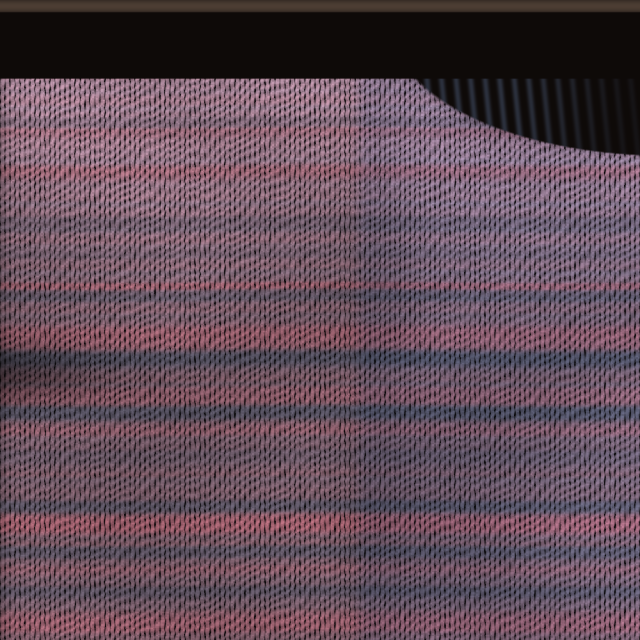
This texture is drawn by a Shadertoy shader. Its source:

```glsl
// Ribbed woven cloth with red and blue stripes under a dark rail and a ribbed curved shadow.

const float COLUMNS = 128.0;      // vertical threads across the canvas
const float STITCHES = 66.0;      // stitches down each thread
const float TWILL_STEP = 0.40;    // rise of the diagonal from thread to thread
const float STITCH_SLANT = 0.40;  // slant of a stitch within its thread
const float GAP_DEPTH = 0.86;     // darkness of the broken gaps between threads
const float GRAIN_CELLS = 360.0;
const float GRAIN = 0.20;
const float RIBS = 44.0;          // rib spacing inside the curved shadow
const float RAIL_BOTTOM = 0.877;
const float RAIL_TOP = 0.981;
const float SEAM_X = 0.566;
const vec2 ARC_CENTER = vec2(1.042, 0.961);
const vec2 ARC_RADIUS = vec2(0.430, 0.204);

const vec3 CLOTH_LIGHT = vec3(0.57, 0.46, 0.53);
const vec3 CLOTH_DEEP = vec3(0.415, 0.33, 0.38);
const vec3 RED_YARN = vec3(0.56, 0.335, 0.385);
const vec3 BLUE_YARN = vec3(0.27, 0.28, 0.34);
const vec3 RAIL = vec3(0.055, 0.038, 0.032);
const vec3 TRIM = vec3(0.26, 0.21, 0.175);
const vec3 RIB_BLUE = vec3(0.17, 0.19, 0.24);

// Stripes: height, half width, strength
const vec3 RED_STRIPES[9] = vec3[9](
    vec3(0.792, 0.008, 0.45), vec3(0.730, 0.012, 0.50), vec3(0.553, 0.006, 0.65),
    vec3(0.473, 0.020, 0.65), vec3(0.382, 0.014, 0.50), vec3(0.327, 0.010, 0.40),
    vec3(0.180, 0.015, 0.85), vec3(0.108, 0.010, 0.35), vec3(0.026, 0.016, 0.70));
const vec3 BLUE_STRIPES[10] = vec3[10](
    vec3(0.809, 0.008, 0.30), vec3(0.651, 0.013, 0.35), vec3(0.603, 0.008, 0.25),
    vec3(0.538, 0.009, 0.50), vec3(0.440, 0.013, 0.85), vec3(0.355, 0.012, 0.80),
    vec3(0.290, 0.015, 0.30), vec3(0.210, 0.010, 0.65), vec3(0.137, 0.010, 0.60),
    vec3(0.076, 0.011, 0.60));

float hash(vec2 p) {
    p = fract(p * vec2(0.1031, 0.1173));
    p += dot(p, p.yx + 33.33);
    return fract((p.x + p.y) * p.x * 47.3);
}

float stripe(float y, vec3 s) {
    float d = abs(y - s.x) / s.y;
    return s.z * (1.0 - smoothstep(0.4, 1.45, d));
}

// Dyed yarn colour before the weave relief
vec3 yarnColor(vec2 uv) {
    vec3 color = mix(CLOTH_DEEP, CLOTH_LIGHT, smoothstep(0.40, 0.90, uv.y));
    float y = uv.y + 0.0012 * sin(uv.x * 9.0);
    float fine = sin(y * 173.0) + 0.7 * sin(y * 291.0 + 1.3) + 0.5 * sin(y * 467.0);
    color += fine * vec3(0.010, -0.002, -0.004);
    for (int i = 0; i < 9; i++) color = mix(color, RED_YARN, stripe(y, RED_STRIPES[i]));
    for (int i = 0; i < 10; i++) color = mix(color, BLUE_YARN, stripe(y, BLUE_STRIPES[i]));

    // Cooler cloth past the seam, and soft worn shading
    float seam = smoothstep(SEAM_X - 0.02, SEAM_X + 0.01, uv.x);
    color *= mix(vec3(1.02, 0.99, 0.98), vec3(0.95, 0.99, 1.03), seam);
    color *= 1.0 - 0.10 * exp(-pow((uv.x - SEAM_X - 0.02) / 0.06, 2.0));
    vec2 smudge = (uv - vec2(0.0, 0.415)) / vec2(0.17, 0.045);
    color *= 1.0 - 0.40 * exp(-dot(smudge, smudge));
    color *= 1.0 + 0.08 * smoothstep(0.70, 1.0, uv.x);
    return color * (1.0 + 0.04 * sin(uv.x * 13.0 + 2.0 * sin(uv.y * 8.0)));
}

// Brightness of vertical threads whose gaps break into staggered dashes
float weave(vec2 uv) {
    float x = uv.x * COLUMNS;
    float column = floor(x);
    float across = fract(x) - 0.5;
    float along = uv.y * STITCHES - column * TWILL_STEP - across * STITCH_SLANT;
    along += 0.40 * (hash(vec2(column, 7.0)) - 0.5);
    along += 0.30 * sin(uv.y * 39.0 + uv.x * 53.0) + 0.20 * sin(uv.y * 83.0 - uv.x * 71.0);
    float variation = hash(vec2(column, floor(along)) + 11.0);
    float bump = 0.5 - 0.5 * cos(6.28318 * along);
    float gap = 1.0 - smoothstep(0.0, 0.34, 0.5 - abs(across));
    float dash = mix(0.30, 1.0, 1.0 - bump) * mix(0.65, 1.25, variation);
    float grain = hash(floor(uv * GRAIN_CELLS) + 3.0) - 0.5;
    return 1.14 - GAP_DEPTH * gap * dash + 0.22 * (bump - 0.5) + GRAIN * grain;
}

// Dark ribbed area, with ribs fading towards the right
vec3 ribColor(vec2 uv) {
    float lean = uv.x - 0.10 * (RAIL_BOTTOM - uv.y);
    float ridge = pow(0.5 + 0.5 * cos(6.28318 * (lean * RIBS - 0.35)), 2.0);
    float fade = 1.0 - 0.75 * smoothstep(0.78, 1.0, uv.x);
    return mix(RAIL, RIB_BLUE, ridge * fade);
}

void mainImage(out vec4 fragColor, in vec2 fragCoord) {
    vec2 uv = fragCoord / iResolution.xy;
    float edge = 1.0 / iResolution.y;

    // Cloth
    vec3 color = yarnColor(uv) * weave(uv);
    color *= 1.0 - 0.25 * exp(-uv.x * 120.0);

    // Curved shadow
    float arc = (length((uv - ARC_CENTER) / ARC_RADIUS) - 1.0) * ARC_RADIUS.y;
    color *= 1.0 - 0.20 * exp(-max(arc, 0.0) * 180.0);
    color = mix(color, ribColor(uv), 1.0 - smoothstep(-edge, edge * 1.5, arc));

    // Rail and its upper trim
    color = mix(color, RAIL, smoothstep(-edge, edge, uv.y - RAIL_BOTTOM));
    float trimHeight = (uv.y - RAIL_TOP) / (1.0 - RAIL_TOP);
    vec3 trim = TRIM * (0.80 + 0.35 * sin(3.14159 * clamp(trimHeight, 0.0, 1.0)));
    color = mix(color, trim, smoothstep(-edge, edge, uv.y - RAIL_TOP));

    fragColor = vec4(clamp(color, 0.0, 1.0), 1.0);
}
```
